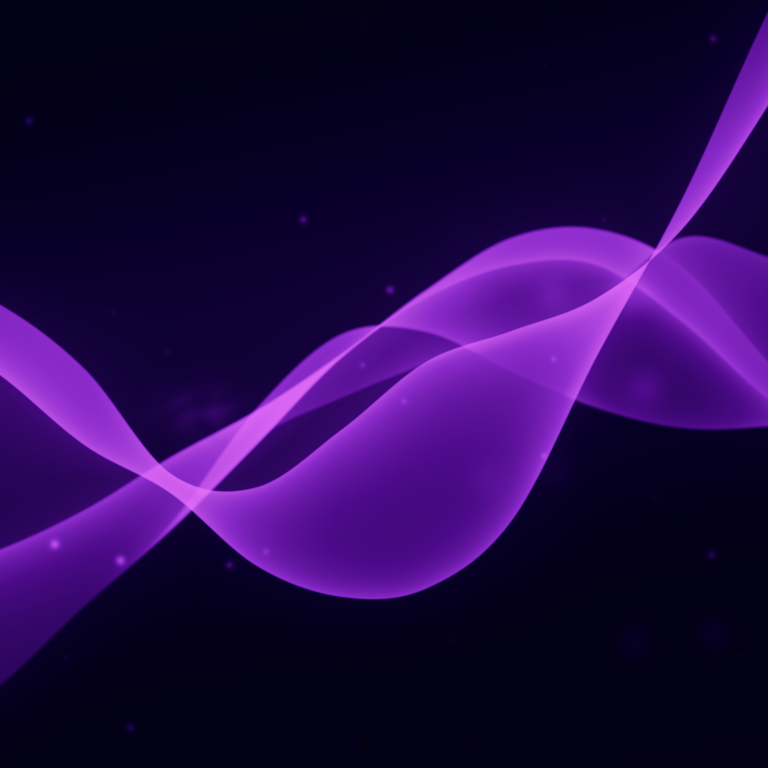
This background is drawn by a WebGL 1 fragment shader. Its source:

```glsl
precision highp float;
// Translucent violet ribbons twisting across a dark, softly glowing space.
uniform vec2 u_resolution;

// Ribbon edges: heights at twelve evenly spaced knots, from x = -1/9 to 10/9.
const mat4 FRONT_TOP = mat4(0.648, 0.603, 0.518, 0.383, 0.365, 0.440,
  0.529, 0.569, 0.612, 0.703, 0.863, 1.050, vec4(0.0));
const mat4 FRONT_LOW = mat4(0.583, 0.512, 0.420, 0.358, 0.264, 0.223,
  0.234, 0.323, 0.538, 0.742, 0.984, 1.195, vec4(0.0));
const mat4 WAVE_TOP = mat4(0.251, 0.284, 0.336, 0.404, 0.464, 0.538,
  0.622, 0.690, 0.701, 0.651, 0.529, 0.427, vec4(0.0));
const mat4 WAVE_LOW = mat4(0.036, 0.108, 0.212, 0.310, 0.421, 0.535,
  0.613, 0.655, 0.655, 0.581, 0.482, 0.414, vec4(0.0));
const mat4 LOBE = mat4(0.036, 0.108, 0.212, 0.318, 0.466, 0.564,
  0.568, 0.516, 0.469, 0.443, 0.445, 0.460, vec4(0.0));
const mat4 VEIL = mat4(0.036, 0.108, 0.212, 0.310, 0.427, 0.482,
  0.527, 0.569, 0.612, 0.690, 0.665, 0.622, vec4(0.0));

// Colour ramp, one colour per step of brightness.
const vec3 BLACK_BLUE = vec3(0.00, 0.00, 0.05);
const vec3 MIDNIGHT = vec3(0.03, 0.00, 0.16);
const vec3 INDIGO = vec3(0.11, 0.01, 0.28);
const vec3 PURPLE = vec3(0.30, 0.04, 0.54);
const vec3 VIOLET = vec3(0.55, 0.17, 0.80);
const vec3 ORCHID = vec3(0.84, 0.39, 0.95);
const vec3 PINK_WHITE = vec3(1.00, 0.60, 1.00);

const float EDGE_WIDTH = 0.038;
const float RIM_WIDTH = 0.006;
const float HALO_WIDTH = 0.035;
const float CRISP = 0.0018;
const float SOFT = 0.0035;
const float GRAIN = 0.03;
const float MAX_LEVEL = 5.7;

float hash(vec2 p) {
  return fract(sin(dot(p, vec2(127.1, 311.7))) * 43758.5);
}

// Cubic weights of four knots at signed distances t.
vec4 weights(vec4 t) {
  t = abs(t);
  vec4 near = (1.5 * t - 2.5) * t * t + 1.0;
  vec4 far = ((2.5 - 0.5 * t) * t - 4.0) * t + 2.0;
  return mix(near, far, step(1.0, t)) * step(t, vec4(2.0));
}

float curve(float x, mat4 k) {
  vec4 t = 9.0 * x + 1.0 - vec4(0.0, 1.0, 2.0, 3.0);
  return dot(k[0], weights(t)) + dot(k[1], weights(t - 4.0)) + dot(k[2], weights(t - 8.0));
}

// Signed distance to an edge, positive above it.
float edge(vec2 p, mat4 k) {
  float slope = (curve(p.x + 0.004, k) - curve(p.x - 0.004, k)) / 0.008;
  return (p.y - curve(p.x, k)) * inversesqrt(1.0 + slope * slope);
}

// Depth inside the band between two edges that may cross.
float depth(float a, float b) {
  return min(max(a, b), -min(a, b));
}

float edgeGlow(float d) {
  return exp(-abs(d) / EDGE_WIDTH) + 0.3 * exp(-abs(d) / RIM_WIDTH);
}

// Squared light of a band, so that overlapping bands add up gently.
float ribbon(float a, float b, float fill, float glowA, float glowB, float blur) {
  float light = fill + glowA * edgeGlow(a) + glowB * edgeGlow(b);
  return light * light * smoothstep(-blur, blur, depth(a, b));
}

// Soft round specks, one at most per grid cell.
float specks(vec2 p, float cells, float share, float radius, float seed) {
  vec2 id = floor(p * cells) + seed;
  vec2 jitter = 0.3 + 0.4 * vec2(hash(id), hash(id + 7.3));
  float r = length(fract(p * cells) - jitter) / (cells * radius);
  return step(hash(id + 3.1), share) * exp(-r * r);
}

vec3 ramp(float t) {
  vec3 c = mix(BLACK_BLUE, MIDNIGHT, clamp(t, 0.0, 1.0));
  c = mix(c, INDIGO, clamp(t - 1.0, 0.0, 1.0));
  c = mix(c, PURPLE, clamp(t - 2.0, 0.0, 1.0));
  c = mix(c, VIOLET, clamp(t - 3.0, 0.0, 1.0));
  c = mix(c, ORCHID, clamp(t - 4.0, 0.0, 1.0));
  return mix(c, PINK_WHITE, clamp(t - 5.0, 0.0, 1.0));
}

void main() {
  vec2 p = gl_FragCoord.xy / u_resolution;
  float frontTop = edge(p, FRONT_TOP), frontLow = edge(p, FRONT_LOW);
  float waveTop = edge(p, WAVE_TOP), waveLow = edge(p, WAVE_LOW);
  float lobe = edge(p, LOBE), veil = edge(p, VEIL);
  float front = depth(frontTop, frontLow);

  // Dim haze along the ribbons, with a puff of smoke and blurred lights.
  float axis = (p.y - 0.48 - 0.22 * p.x) / 0.28;
  float level = 0.2 + 1.15 * exp(-axis * axis);
  vec2 puff = (p - vec2(0.26, 0.465)) / vec2(0.06, 0.035);
  float smoke = sin(p.x * 80.0 + 2.0 * sin(p.y * 60.0)) * sin(p.y * 90.0 + sin(p.x * 70.0));
  level += (0.8 + 0.3 * smoke) * exp(-dot(puff, puff));
  level += 0.6 * smoothstep(0.5, 0.9, p.x) * specks(p, 9.0, 0.3, 0.024, 5.0);

  // Ribbons, from the back sheet to the front band.
  float left = 1.0 - smoothstep(0.1, 0.27, p.x);
  float middle = smoothstep(0.35, 0.5, p.x);
  float right = smoothstep(0.78, 0.86, p.x);
  float behind = 1.0 - 0.75 * smoothstep(0.0, 0.02, front);
  float veilShow = smoothstep(0.30, 0.38, p.x) * (1.0 - smoothstep(0.54, 0.68, p.x)) + right;
  float light = ribbon(frontTop, waveTop, 1.0, 0.0, 0.0, SOFT) * (1.0 - right);
  light += ribbon(veil, waveTop, 1.1 + 0.5 * right, 0.5, 0.2, SOFT) * veilShow * behind;
  light += ribbon(lobe, waveLow, 1.1, 1.0, 0.9, SOFT) * smoothstep(0.16, 0.3, p.x) * behind;
  light += ribbon(waveTop, waveLow, 1.4, 1.3 - 0.8 * middle, 1.2 * (1.0 - left), SOFT);
  light += ribbon(frontTop, frontLow, 1.6, 1.4 - 1.0 * left, 1.4 - 1.2 * right, CRISP);
  float nearest = min(max(front, depth(waveTop, waveLow)), 0.0);
  level += sqrt(light) + 0.5 * exp(nearest / HALO_WIDTH);

  // Fine woven grain and bright dust.
  float weave = sin(p.x * 900.0 + 5.0 * sin(p.y * 9.0)) * sin(p.y * 900.0 + 5.0 * sin(p.x * 8.0));
  level += GRAIN * weave * smoothstep(0.0, 0.05, front);
  level += 1.8 * specks(p, 9.0, 0.06, 0.006, 2.0) + 0.6 * specks(p, 16.0, 0.05, 0.004, 9.0);

  level /= pow(1.0 + pow(level / MAX_LEVEL, 4.0), 0.25);
  gl_FragColor = vec4(ramp(level), 1.0);
}
```
